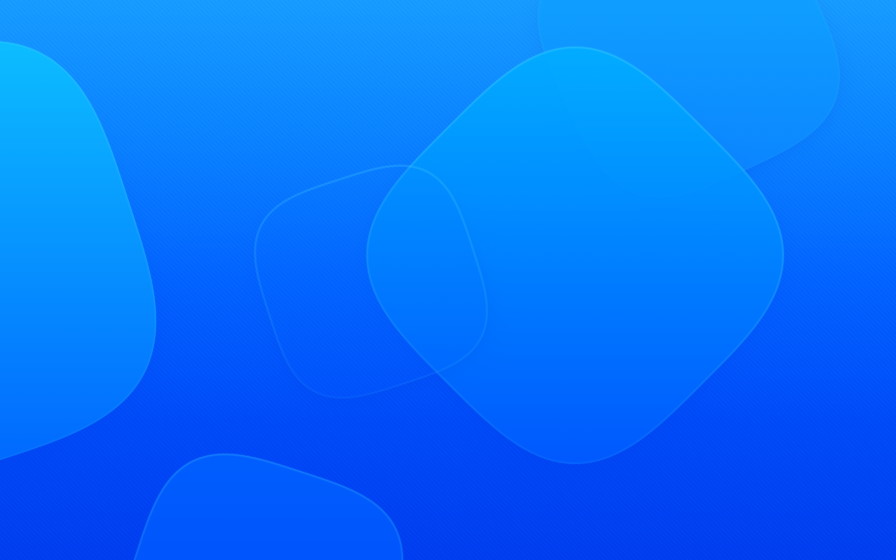
Write a Shadertoy shader that draws this background.

```glsl
// Translucent rounded squares floating over a hatched blue vertical gradient.

// Background gradient, bottom to top
const vec3 DEEP_BLUE  = vec3(0.00, 0.24, 0.94);
const vec3 ROYAL_BLUE = vec3(0.00, 0.295, 0.975);
const vec3 PURE_BLUE  = vec3(0.01, 0.39, 1.00);
const vec3 CLEAR_BLUE = vec3(0.04, 0.51, 1.00);
const vec3 SKY_BLUE   = vec3(0.09, 0.61, 1.00);

// Shape tints
const vec3 CYAN  = vec3(0.05, 0.75, 1.00);
const vec3 AZURE = vec3(0.00, 0.68, 1.00);
const vec3 COBALT = vec3(0.00, 0.36, 1.00);
const vec3 RIM_COLOR = vec3(0.25, 0.80, 1.00);
const vec3 SHADOW_COLOR = vec3(0.00, 0.22, 0.85);

const float ROUNDNESS = 3.4;       // superellipse exponent
const float RIM_WIDTH = 0.0018;
const float SHADOW_WIDTH = 0.014;
const float SHADOW_STRENGTH = 0.13;
const float HATCH_PERIOD = 0.0083;
const float HATCH_STRENGTH = 0.010;

// Approximate signed distance to a rotated superellipse
float squircle(vec2 p, float halfSize, float angle) {
    float c = cos(angle), s = sin(angle);
    vec2 q = abs(vec2(c * p.x + s * p.y, c * p.y - s * p.x)) + 1e-4;
    float size = pow(pow(q.x, ROUNDNESS) + pow(q.y, ROUNDNESS), 1.0 / ROUNDNESS);
    vec2 slope = pow(q / size, vec2(ROUNDNESS - 1.0));
    return (size - halfSize) / length(slope);
}

vec3 background(vec2 p) {
    float h = clamp(p.y, 0.0, 1.0) * 4.0;
    vec3 color = mix(DEEP_BLUE, ROYAL_BLUE, clamp(h, 0.0, 1.0));
    color = mix(color, PURE_BLUE, clamp(h - 1.0, 0.0, 1.0));
    color = mix(color, CLEAR_BLUE, clamp(h - 2.0, 0.0, 1.0));
    color = mix(color, SKY_BLUE, clamp(h - 3.0, 0.0, 1.0));
    float hatch = cos(6.28319 * (p.x + p.y) / HATCH_PERIOD);
    return color + HATCH_STRENGTH * hatch * vec3(0.6, 1.0, 0.0);
}

// Blends one shape: outer shadow, graded fill, then a rim lit from above
vec3 addShape(vec3 color, vec2 p, vec2 center, float halfSize, float degrees,
              vec3 top, vec3 bottom, float opacity, float rim) {
    vec2 local = p - center;
    float d = squircle(local, halfSize, radians(degrees));
    float pixel = 1.0 / iResolution.y;
    float inside = smoothstep(0.6 * pixel, -0.6 * pixel, d);
    float height = clamp(0.5 + 0.45 * local.y / halfSize, 0.0, 1.0);

    float shadow = SHADOW_STRENGTH * exp(-max(d, 0.0) / SHADOW_WIDTH);
    color = mix(color, SHADOW_COLOR, shadow * (1.0 - inside) * (1.0 - height));
    color = mix(color, mix(bottom, top, height), opacity * inside);

    float line = smoothstep(RIM_WIDTH + pixel, 0.0, abs(d + 0.5 * RIM_WIDTH));
    return mix(color, RIM_COLOR, rim * line * mix(0.25, 1.0, height));
}

void mainImage(out vec4 fragColor, in vec2 fragCoord) {
    // Height spans 0 to 1; x is scaled to a 1.6 wide layout
    vec2 p = fragCoord / iResolution.xy * vec2(1.6, 1.0);
    vec3 color = background(p);

    // Upper right
    color = addShape(color, p, vec2(1.230, 0.916), 0.242, 25.0,
                     vec3(0.05, 0.68, 1.0), vec3(0.05, 0.52, 1.0), 0.75, 0.12);
    // Left edge
    color = addShape(color, p, vec2(-0.121, 0.527), 0.369, 18.0,
                     CYAN, vec3(0.0, 0.39, 1.0), 0.97, 0.25);
    // Bottom edge
    color = addShape(color, p, vec2(0.465, -0.065), 0.235, -18.0,
                     vec3(0.0, 0.38, 1.0), vec3(0.0, 0.28, 0.98), 0.9, 0.25);
    // Central diamond
    color = addShape(color, p, vec2(1.027, 0.544), 0.323, 45.0,
                     AZURE, COBALT, 0.88, 0.38);
    // Small clear tile across the diamond's left corner
    color = addShape(color, p, vec2(0.6625, 0.497), 0.192, 18.0,
                     vec3(0.02, 0.49, 1.0), COBALT, 0.15, 0.30);

    fragColor = vec4(clamp(color, 0.0, 1.0), 1.0);
}
```
